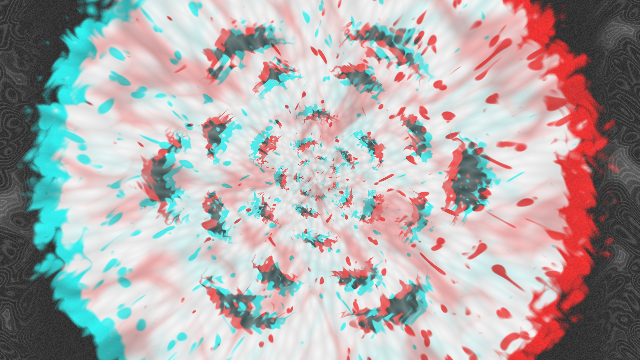
A WebGL 2 fragment shader for this background:

```glsl
#version 300 es
precision highp float;
// Nested ragged discs, pale inside and clumped with dark at the rims, on a charcoal ground.
// The red and the green-blue channels see each disc shifted apart, which leaves red and
// cyan fringes. Cellular noise roughens the rims, and softness grows with the radius.

uniform vec2 u_resolution;
out vec4 outColor;

const float PI = 3.14159265;
const float OUTER_RADIUS = 0.75;
const int RING_COUNT = 5;
// Each ring: radius, number of dark clumps, channel shift x and y
const vec4 RINGS[RING_COUNT] = vec4[](
  vec4(0.400, 6.0, 0.013, 0.000),
  vec4(0.285, 8.0, 0.008, -0.009),
  vec4(0.165, 6.0, -0.011, 0.006),
  vec4(0.095, 5.0, -0.006, 0.004),
  vec4(0.052, 7.0, 0.004, -0.001));

vec2 hash2(vec2 p) {
  vec3 h = fract(p.xyx * vec3(0.1031, 0.1030, 0.0973));
  h += dot(h, h.yzx + 33.33);
  return fract((h.xx + h.yz) * h.zy);
}

// Distance to the nearest jittered cell point
float cells(vec2 p) {
  vec2 cell = floor(p), local = fract(p);
  float nearest = 4.0;
  for (int y = -1; y <= 1; y++)
    for (int x = -1; x <= 1; x++) {
      vec2 step2 = vec2(x, y);
      vec2 delta = step2 + hash2(cell + step2 + 80.0) - local;
      nearest = min(nearest, dot(delta, delta));
    }
  return sqrt(nearest);
}

// Two octaves of cells, bent by sines
float rough(vec2 p) {
  p += 0.22 * sin(p.yx * 2.7 + vec2(0.0, 1.6)) + 0.10 * sin(p.yx * 6.1);
  return 0.62 * cells(p) + 0.38 * cells(p * 2.4 + 7.3);
}

// Coverage below zero with a soft edge
float inside(float d, float soft) {
  return 1.0 - smoothstep(-soft, soft, d);
}

// Signed distance to a disc with a ragged rim
float raggedDisc(vec2 p, float radius, float detail, float amount) {
  float bump = rough(p * detail / radius + radius * 31.0) - 0.43;
  return length(p) - radius + amount * radius * bump;
}

// Charcoal with fine contour lines towards the sides
float charcoal(vec2 p) {
  float field = rough(p * 6.0 + 3.0);
  float lines = pow(abs(sin(field * 42.0)), 6.0);
  float side = smoothstep(0.72, 0.88, abs(p.x));
  float patches = smoothstep(0.52, 0.78, field);
  float grain = hash2(floor(p * 432.0) + 500.0).x - 0.5;
  return 0.20 + side * (0.11 * lines + 0.16 * patches) + 0.07 * grain;
}

// Pale paper with faint stains and strong round spots; side is +1 for red, -1 for cyan
float paper(vec2 p, float side, float soft) {
  float r = max(length(p), 0.01);
  vec2 q = p * pow(r, -0.45);
  float stain = smoothstep(0.38, 0.72, rough(q * 5.0 + side * 5.0 + 9.0));
  float spots = rough(q * 10.0 + side * 17.0);
  float limit = 0.165 - side * p.x * 0.15;
  float tone = 0.92 - (0.17 - 0.07 * side) * stain;
  tone += 0.05 * sin(r * 230.0) * exp(-r * 12.0) - 0.07 * exp(-r * 9.0);
  return mix(tone, 0.18, 0.8 * inside(spots - limit, 0.02 + 2.0 * soft));
}

// Brightness of one channel, painted from the outermost disc inwards
float channel(vec2 p, float side, float ground, float grit) {
  float r = length(p);
  float soft = 0.002 + 0.036 * r * r;
  float light = paper(p, side, soft) - 0.10 * (grit - 0.4);
  float dark = 0.27 - 0.035 * side + 0.25 * grit;

  vec2 shifted = p - side * vec2(0.038, 0.0);
  float rim = raggedDisc(shifted, OUTER_RADIUS, 9.0, 0.20);
  float fringe = mix(ground, 0.87, step(0.0, -rim));
  float tone = mix(ground, min(light, fringe + 0.7), inside(rim, soft));

  for (int i = 0; i < RING_COUNT; i++) {
    vec4 ring = RINGS[i];
    vec2 local = p - side * ring.zw;
    float d = raggedDisc(local, ring.x, 7.0, 0.27);
    float phase = i > 0 ? PI : 0.0;
    float wave = cos(ring.y * atan(local.y, local.x) + phase);
    float width = ring.x * (0.045 + 0.12 * wave);
    tone = mix(tone, dark, inside(d - width, soft));
    tone = mix(tone, light, inside(d, soft));
  }
  return tone;
}

void main() {
  vec2 p = (gl_FragCoord.xy - 0.5 * u_resolution) / u_resolution.y;
  p -= vec2(-0.008, 0.006);
  float ground = charcoal(p);
  float grit = cells(p * 55.0 / (0.5 + 2.0 * length(p)));
  float red = channel(p, 1.0, ground, grit);
  float cyan = channel(p, -1.0, ground, grit);
  outColor = vec4(clamp(vec3(red, cyan, cyan), 0.0, 1.0), 1.0);
}
```
